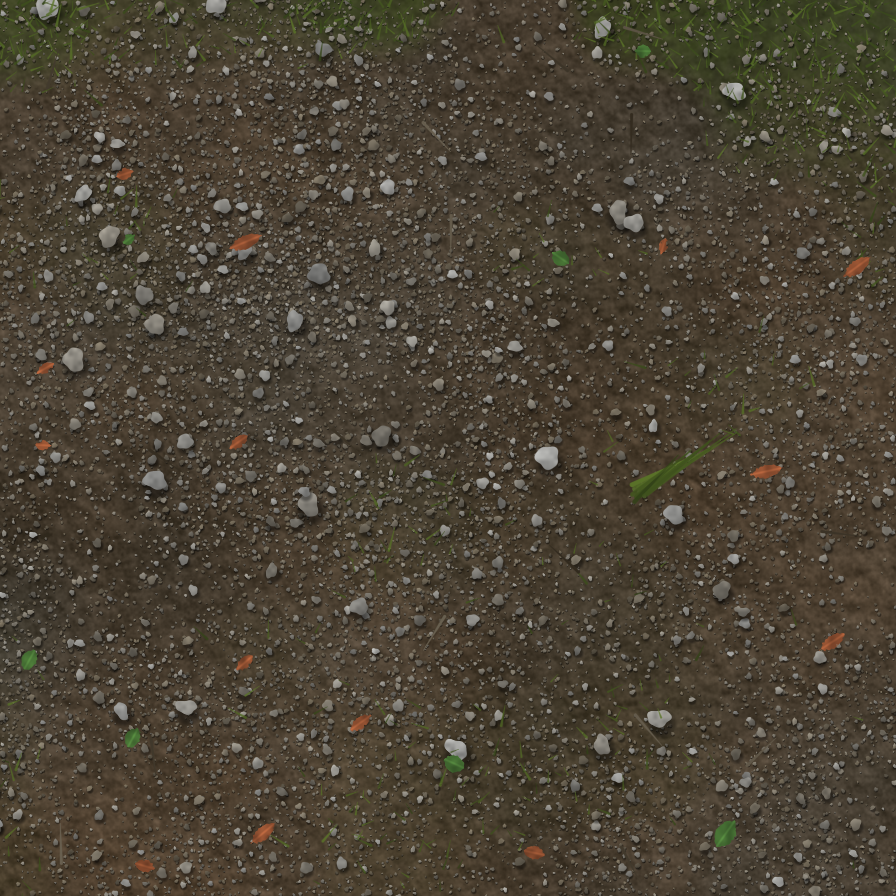
A WebGL 1 fragment shader for this texture:

```glsl
precision highp float;
uniform vec2 u_resolution;

#define SOIL_DARK vec3(0.185, 0.155, 0.110)
#define SOIL_LIGHT vec3(0.375, 0.330, 0.275)
#define STONE_TAN vec3(0.43, 0.395, 0.33)
#define STONE_GREY vec3(0.60, 0.60, 0.59)
#define GRASS_DARK vec3(0.19, 0.25, 0.09)
#define GRASS_LIGHT vec3(0.36, 0.46, 0.16)
#define LEAF_RUST vec3(0.56, 0.31, 0.19)
#define LEAF_GREEN vec3(0.27, 0.43, 0.20)
#define STONE_DENSITY 0.62
#define LEAF_CHANCE 0.28
#define TWIG_CHANCE 0.16

float hash(vec2 p) {
  vec3 q = fract(p.xyx * 0.1031);
  q += dot(q, q.yzx + 33.33);
  return fract((q.x + q.y) * q.z);
}
vec2 hash2(vec2 p) { return vec2(hash(p), hash(p + 41.7)); }

float noise(vec2 p) {
  vec2 i = floor(p), f = fract(p);
  f *= f * (3.0 - 2.0 * f);
  return mix(mix(hash(i), hash(i + vec2(1, 0)), f.x),
             mix(hash(i + vec2(0, 1)), hash(i + vec2(1, 1)), f.x), f.y);
}
float fbm(vec2 p) {
  float sum = 0.0, amp = 0.5;
  for (int i = 0; i < 4; i++) {
    sum += amp * noise(p);
    p = mat2(1.6, 1.2, -1.2, 1.6) * p + 7.3;
    amp *= 0.5;
  }
  return sum / 0.9375;
}
vec2 turn(vec2 p, float a) {
  float c = cos(a), s = sin(a);
  return vec2(c * p.x + s * p.y, c * p.y - s * p.x);
}

// Soil: broad damp and dry areas, crumbs, and relief lit from above
vec3 soil(vec2 p) {
  float broad = fbm(p * 5.0 + 3.0);
  float crumbs = fbm(p * 75.0);
  float relief = crumbs - fbm(p * 75.0 + vec2(0.12, 0.3));
  float grit = noise(p * 300.0) - 0.5;
  float tone = 0.46 + 0.55 * (broad - 0.5) + 0.65 * (crumbs - 0.5) + 0.7 * relief + 0.28 * grit;
  vec3 col = mix(SOIL_DARK, SOIL_LIGHT, clamp(tone, 0.0, 1.15));
  float warmth = fbm(p * 3.5 + 20.0) - 0.45 - 0.25 * (p.y - 0.5);
  return col * (1.0 + warmth * vec3(0.25, 0.0, -0.25));
}

// Stones gather in a loose drift on the upper left
float stoneCover(vec2 p) {
  vec2 drift = (p - vec2(0.27, 0.62)) / vec2(0.30, 0.24);
  return STONE_DENSITY * (0.28 + 0.55 * exp(-dot(drift, drift)) + 0.7 * (noise(p * 9.0) - 0.4));
}

void addStones(inout vec3 col, vec2 p, float scale, float amount, float pale, float px) {
  vec2 base = floor(p * scale);
  for (int j = -1; j <= 1; j++) for (int i = -1; i <= 1; i++) {
    vec2 id = base + vec2(i, j), key = id + scale * 3.0;
    vec2 centre = id + 0.1 + 0.8 * hash2(key);
    if (hash(key + 11.0) > amount * stoneCover(centre / scale)) continue;
    float size = hash(key + 23.0), tint = hash(key + 31.0);
    float radius = mix(0.17, 0.40, size * size);
    vec2 local = p * scale - centre;
    vec2 q = turn(local, 6.283 * tint);
    q.y *= 1.0 + 0.6 * hash(key + 47.0);
    float a = atan(q.y, q.x);
    float outline = radius * (1.0 + 0.10 * cos(3.0 * a + 9.0 * size) + 0.06 * cos(5.0 * a + 20.0 * tint));
    float d = length(q) - outline;
    float shade = smoothstep(0.45, -0.3, (length(local + vec2(-0.05, 0.13) * radius * 4.0) - radius) / radius);
    col *= 1.0 - 0.4 * shade;
    vec3 stone = mix(STONE_TAN, STONE_GREY, clamp(tint * 0.9 + pale, 0.0, 1.0));
    stone *= mix(0.72, 1.08, hash(key + 59.0)) * (0.88 + 0.25 * noise(p * 190.0));
    stone *= 1.0 + 0.16 * clamp(dot(local, vec2(-0.3, 0.9)) / radius, -1.0, 1.0);
    float edge = px * scale;
    col = mix(col, stone, smoothstep(edge, -edge, d));
  }
}

// Tapered stroke from root a to tip b
float blade(vec2 p, vec2 a, vec2 b, float width, float px) {
  vec2 ab = b - a;
  float t = clamp(dot(p - a, ab) / dot(ab, ab), 0.0, 1.0);
  float d = length(p - a - ab * t) - width * (1.0 - 0.8 * t);
  return smoothstep(px, -px, d);
}

float grassCover(vec2 p) {
  float top = smoothstep(0.70, 1.0, p.y);
  return smoothstep(0.5, 0.85, noise(p * 7.0 + 5.0) + 0.22 * top) * (0.15 + 0.85 * top);
}

void addGrass(inout vec3 col, vec2 p, float scale, float px) {
  vec2 base = floor(p * scale);
  for (int j = -1; j <= 1; j++) for (int i = -1; i <= 1; i++) {
    vec2 id = base + vec2(i, j), key = id + scale * 5.0;
    vec2 root = id + hash2(key);
    if (hash(key + 13.0) > grassCover(root / scale)) continue;
    vec2 reach = turn(vec2(0.0, mix(0.4, 0.95, hash(key + 17.0))), 2.6 * (hash(key + 19.0) - 0.5));
    float m = blade(p * scale, root, root + reach, 0.055, px * scale);
    col = mix(col, mix(GRASS_DARK, GRASS_LIGHT, hash(key + 29.0)), 0.8 * m);
  }
}

// Fallen leaves and twigs, at most one of each per cell
void addLitter(inout vec3 col, vec2 p, float px) {
  vec2 id = floor(p * 9.0), local = fract(p * 9.0);
  float kind = hash(id + 71.0), edge = px * 9.0;
  vec2 q = turn(local - 0.25 - 0.5 * hash2(id + 61.0), 6.283 * kind);
  float len = mix(0.07, 0.19, hash(id + 67.0));
  float rim = len * mix(0.35, 0.75, kind) * (1.0 - q.x * q.x / (len * len));
  rim += 0.025 * (noise(q * 45.0) - 0.5);
  vec3 leaf = mix(LEAF_RUST, LEAF_GREEN, step(0.6, kind)) * (0.75 + 0.4 * noise(p * 140.0));
  leaf *= 1.0 + 0.2 * smoothstep(0.02, 0.0, abs(q.y));
  float here = step(hash(id + 79.0), LEAF_CHANCE);
  col = mix(col, leaf, here * smoothstep(edge, -edge, abs(q.y) - rim));
  vec2 mid = 0.3 + 0.4 * hash2(id + 83.0);
  vec2 arm = turn(vec2(0.2, 0.0), 6.283 * hash(id + 89.0));
  float twig = blade(local, mid - arm, mid + arm, 0.016, edge) * step(hash(id + 97.0), TWIG_CHANCE);
  col = mix(col, mix(SOIL_DARK, STONE_TAN, hash(id + 101.0)), twig);
}

void main() {
  vec2 p = gl_FragCoord.xy / u_resolution.y;
  float px = 0.8 / u_resolution.y;
  vec3 col = soil(p);
  col = mix(col, GRASS_DARK * (0.8 + 0.5 * noise(p * 120.0)), 0.55 * grassCover(p));
  addStones(col, p, 170.0, 1.5, -0.35, px);
  addStones(col, p, 105.0, 1.2, -0.1, px);
  addStones(col, p, 58.0, 0.8, 0.1, px);
  addStones(col, p, 27.0, 0.28, 0.35, px);
  addGrass(col, p, 65.0, px);
  addGrass(col, p, 48.0, px);
  addGrass(col, p, 36.0, px);
  addLitter(col, p, px);
  // One long tuft leaning to the right
  for (int i = 0; i < 14; i++) {
    vec2 r = hash2(vec2(float(i), 5.0));
    vec2 root = vec2(0.715, 0.45) + 0.02 * (r - 0.5);
    vec2 tip = root + turn(vec2(0.06 + 0.07 * r.x, 0.0), -0.62 + 0.4 * (r.y - 0.5));
    col = mix(col, mix(GRASS_DARK, GRASS_LIGHT, r.y), 0.85 * blade(p, root, tip, 0.0025, px));
  }
  gl_FragColor = vec4(col, 1.0);
}
```
